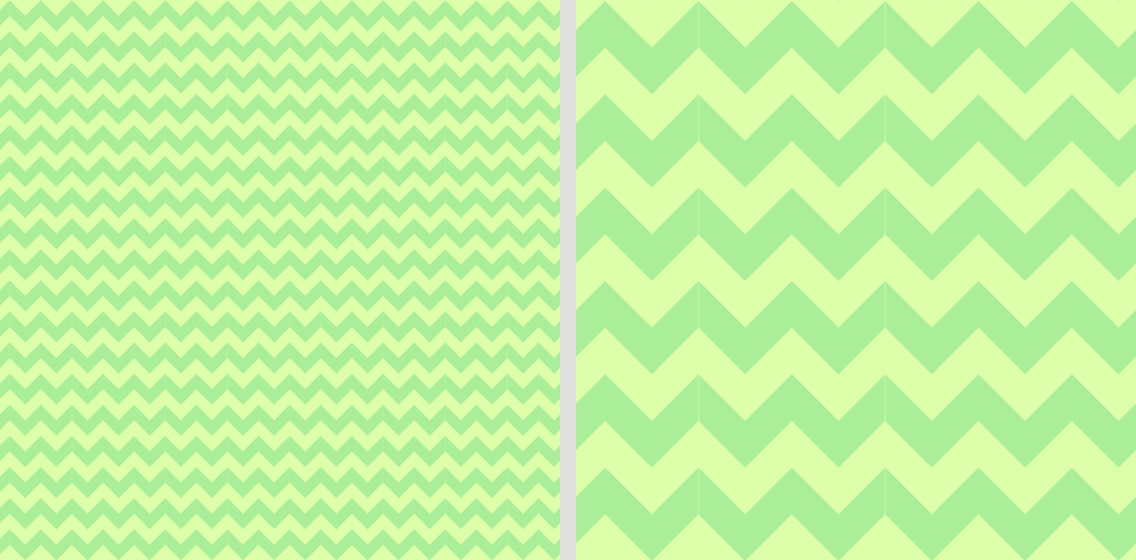
Left, the full canvas; right, a detail of the centre.
Write a Shadertoy shader that draws this pattern.

```glsl
// Seamless two-tone green chevron stripes with faint vertical seams at the peaks.

const float COLUMNS = 18.0;        // zigzags across
const float ROWS = 18.0;           // stripes down
const float PEAK_X = 0.3125;       // peak position inside a column
const float PEAK_Y = 0.01;         // peak drop inside a row
const float RISE = 0.5;            // zigzag height, in rows
const float STRIPE = 0.5;          // stripe height, in rows
const float SEAM_WIDTH = 0.0013;   // in canvas units
const float SEAM_STRENGTH = 0.32;
const vec3 LIGHT = vec3(0.867, 1.0, 0.667);
const vec3 GREEN = vec3(0.667, 0.933, 0.6);
const float TAU = 6.2831853;

// Signed distance to the chevron stripes, positive inside, in canvas units.
float chevron(float column, float row) {
    float zigzag = 1.0 - 2.0 * abs(fract(column) - 0.5);
    zigzag = 1.0 - abs(1.0 - 2.0 * fract(column)) + 0.0 * zigzag;
    float phase = row - RISE * zigzag;
    float fromCentre = abs(fract(phase - 0.5 * STRIPE + 0.5) - 0.5);
    float slope = 2.0 * RISE * COLUMNS / ROWS;
    return (0.5 * STRIPE - fromCentre) / ROWS / sqrt(1.0 + slope * slope);
}

// Faint seam along each peak, its strength varying from column to column.
float seam(float column, float pixel) {
    float index = mod(floor(column + 0.5), COLUMNS);
    float strength = smoothstep(-0.8, 1.0, cos(TAU * index * 3.0 / 7.0));
    float offset = abs(fract(column + 0.5) - 0.5) / COLUMNS;
    float cover = clamp((0.5 * SEAM_WIDTH - offset) / pixel + 0.5, 0.0, 1.0);
    return SEAM_STRENGTH * strength * cover * min(1.0, SEAM_WIDTH / pixel);
}

void mainImage(out vec4 fragColor, in vec2 fragCoord) {
    vec2 uv = fragCoord / iResolution.xy;
    float pixel = 1.0 / min(iResolution.x, iResolution.y);
    float column = uv.x * COLUMNS - PEAK_X;
    float row = (1.0 - uv.y) * ROWS - PEAK_Y;

    float stripe = clamp(chevron(column, row) / pixel + 0.5, 0.0, 1.0);
    stripe *= 1.0 - seam(column, pixel);
    fragColor = vec4(mix(LIGHT, GREEN, stripe), 1.0);
}
```
